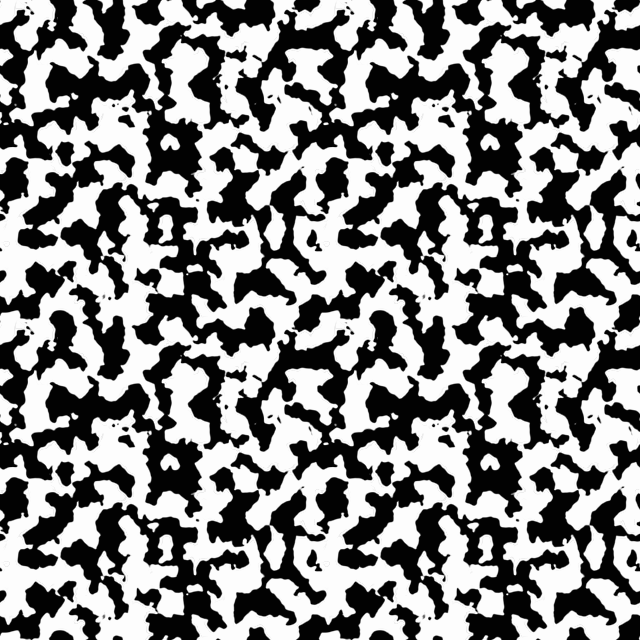
Give the GLSL for this pattern, as a Shadertoy shader.

```glsl
// Black and white blotchy camouflage: thresholded periodic gradient noise in a 2 by 2 tiling.

const float TILES = 2.0;            // repeats across and down
const float CELLS = 13.0;           // coarsest noise cells per tile
const float WARP = 0.011;           // domain distortion, in tiles
const float THRESHOLD = -0.022;     // noise below this becomes ink
const float EDGE = 0.0014;          // half width of the soft edge, in canvas units
const vec3 INK = vec3(0.006);
const vec3 PAPER = vec3(0.994);

// Integer hash of a lattice point to a unit gradient
vec2 latticeGradient(vec2 cell, float period, uint seed) {
    uvec2 c = uvec2(mod(cell, period));
    uint h = c.x * 1597334677u ^ c.y * 3812015801u ^ seed * 2798796415u;
    h = (h ^ (h >> 15)) * 2246822519u;
    h = (h ^ (h >> 13)) * 3266489917u;
    h ^= h >> 16;
    float angle = 6.2831853 * float(h & 65535u) / 65536.0;
    return vec2(cos(angle), sin(angle));
}

// Gradient noise that wraps after a whole number of cells
float gradientNoise(vec2 p, float period, uint seed) {
    vec2 cell = floor(p);
    vec2 f = p - cell;
    vec2 u = f * f * f * (f * (f * 6.0 - 15.0) + 10.0);
    float a = dot(latticeGradient(cell, period, seed), f);
    float b = dot(latticeGradient(cell + vec2(1, 0), period, seed), f - vec2(1, 0));
    float c = dot(latticeGradient(cell + vec2(0, 1), period, seed), f - vec2(0, 1));
    float d = dot(latticeGradient(cell + vec2(1, 1), period, seed), f - vec2(1, 1));
    return mix(mix(a, b, u.x), mix(c, d, u.x), u.y);
}

// Sum of octaves over one tile, with falling weight
float blotchField(vec2 p) {
    float warpCells = CELLS * 2.0;
    p += WARP * vec2(gradientNoise(p * warpCells, warpCells, 11u),
                     gradientNoise(p * warpCells, warpCells, 12u));
    float sum = 0.0;
    float weight = 1.0;
    float cells = CELLS;
    for (uint octave = 0u; octave < 3u; octave++) {
        sum += weight * gradientNoise(p * cells, cells, octave + 3u);
        weight *= 0.4;
        cells *= 2.0;
    }
    return sum - THRESHOLD;
}

// Approximate signed distance to the blotch outline, in canvas units
float outlineDistance(vec2 uv, float stepSize) {
    float f = blotchField(uv * TILES);
    float fx = blotchField((uv + vec2(stepSize, 0)) * TILES);
    float fy = blotchField((uv + vec2(0, stepSize)) * TILES);
    float slope = length(vec2(fx, fy) - f) / stepSize;
    return f / max(slope, 10.0);
}

// Faint broken hairline just outside the ink
float hairline(float dist, float offset, float halfWidth) {
    return 1.0 - smoothstep(0.0, halfWidth, abs(dist - offset));
}

void mainImage(out vec4 fragColor, in vec2 fragCoord) {
    vec2 uv = fragCoord / iResolution.xy;
    float pixel = 1.0 / min(iResolution.x, iResolution.y);
    float dist = outlineDistance(uv, 0.0006);

    // Ink and paper
    float softness = max(EDGE, 0.7 * pixel);
    vec3 color = mix(INK, PAPER, smoothstep(-softness, softness, dist));

    // Uneven wear along the outline
    float wearCells = 14.0;
    float wear = smoothstep(0.05, 0.35, gradientNoise(uv * TILES * wearCells, wearCells, 21u));
    color -= 0.07 * wear * hairline(dist, 0.0034, 0.0012);

    fragColor = vec4(clamp(color, 0.0, 1.0), 1.0);
}
```
